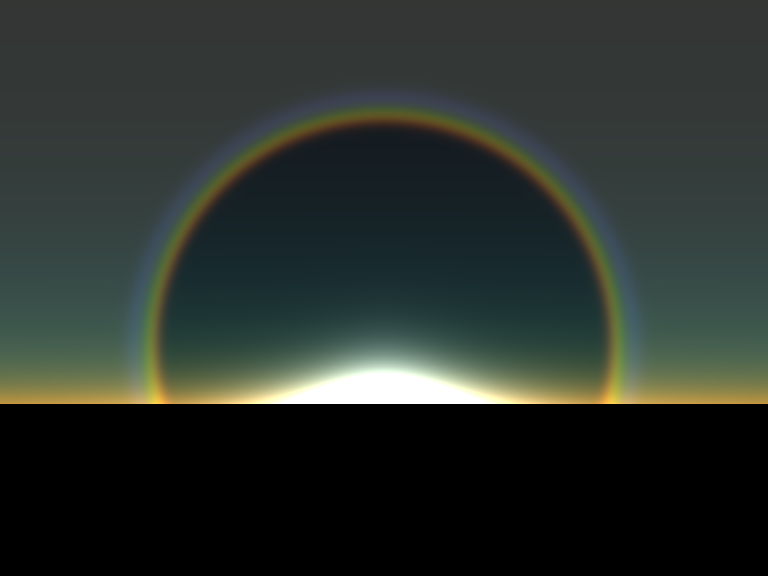
Write a Shadertoy shader that draws this background.

```glsl
// Bell-shaped falloff around zero
vec3 bell(vec3 d, vec3 width) {
    return exp(-d * d / (width * width));
}

// Twilight gradient by height above the horizon
vec3 skyColor(float h) {
    vec3 air = vec3(0.075, 0.08, 0.094);
    vec3 haze = vec3(0.03, 0.235, 0.216) * exp(-h / vec3(0.3, 0.22, 0.25));
    vec3 ember = vec3(0.5, 0.12, -0.2) * exp(-h / vec3(0.045, 0.06, 0.05));
    return air + haze + ember;
}

// Coloured bow: dark inside, paler outside, red to blue across the rim
vec3 bowColor(float r) {
    vec3 outside = vec3(0.122, 0.12, 0.094)
        * smoothstep(vec3(0.38, 0.388, 0.405), vec3(0.41, 0.418, 0.437), vec3(r));
    vec3 rim = vec3(0.19, 0.15, 0.085)
        * bell(r - vec3(0.398, 0.404, 0.432), vec3(0.015, 0.015, 0.02));
    vec3 halo = vec3(0.035, 0.04, 0.02) * bell(vec3(r - 0.428), vec3(0.022));
    return outside + rim + halo;
}

// White glow that hugs the horizon and rises at the middle
vec3 sunGlow(float x, float h) {
    float spread = pow(1.0 + x * x / 0.0213, -1.5);
    return vec3(3.5, 3.6, 3.65) * spread * exp(-h / 0.035);
}

void mainImage(out vec4 fragColor, in vec2 fragCoord) {
    vec2 p = (fragCoord - vec2(0.5 * iResolution.x, 0.0)) / iResolution.y;
    float height = p.y - 0.2986;
    float h = max(height, 0.0);

    vec3 color = skyColor(h);
    color += bowColor(length(p - vec2(0.0, 0.396)));
    color += sunGlow(p.x, h);

    // Black ground with a softened edge
    float pixel = 1.0 / iResolution.y;
    color *= smoothstep(-0.5 * pixel, 0.5 * pixel, height);

    fragColor = vec4(clamp(color, 0.0, 1.0), 1.0);
}
```
